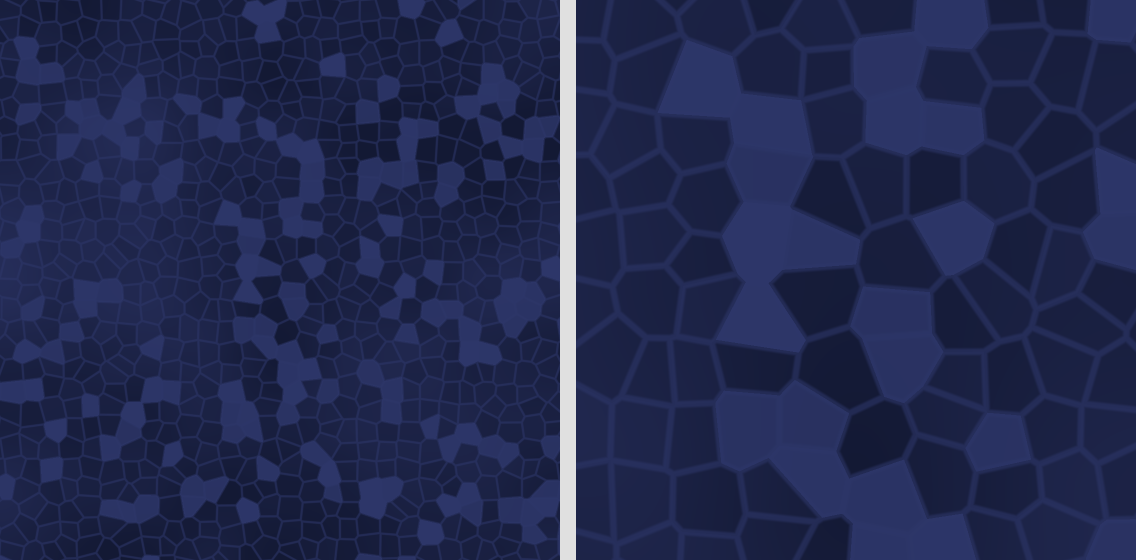
Left: the whole. Right: its middle third, enlarged.
This texture is drawn by a Shadertoy shader. Its source:

```glsl
// Midnight blue mosaic of irregular rounded cells with thin soft seams and scattered lighter tiles.

const float CELLS = 28.0;        // cells across the canvas
const float JITTER = 0.66;       // irregularity of the cell centres
const float SEAM_INNER = 0.025;  // seam half width, in cells
const float SEAM_OUTER = 0.085;
const float LIGHT_SHARE = 0.21;

const vec3 DEEP_NAVY = vec3(0.075, 0.098, 0.205);
const vec3 SOFT_NAVY = vec3(0.150, 0.180, 0.355);
const vec3 LIGHT_BLUE = vec3(0.176, 0.212, 0.412);

float hash(vec2 p, float seed) {
    vec3 q = fract(vec3(p.xyx + seed) * vec3(0.1031, 0.1030, 0.0973));
    q += dot(q, q.yzx + 33.33);
    return fract((q.x + q.y) * q.z);
}

float valueNoise(vec2 p, float seed) {
    vec2 i = floor(p);
    vec2 f = fract(p);
    vec2 u = f * f * (3.0 - 2.0 * f);
    float low = mix(hash(i, seed), hash(i + vec2(1, 0), seed), u.x);
    float high = mix(hash(i + vec2(0, 1), seed), hash(i + vec2(1, 1), seed), u.x);
    return mix(low, high, u.y);
}

vec2 cellCentre(vec2 id) {
    vec2 offset = vec2(hash(id, 11.7), hash(id, 47.3)) - 0.5;
    return id + 0.5 + JITTER * offset;
}

// Returns the id of the nearest cell (xy) and the distance to its border (z).
vec3 voronoi(vec2 p) {
    vec2 base = floor(p);
    vec2 nearestId = base;
    float nearest = 1e3;
    for (int y = -1; y <= 1; y++)
    for (int x = -1; x <= 1; x++) {
        vec2 id = base + vec2(x, y);
        vec2 d = cellCentre(id) - p;
        if (dot(d, d) < nearest) {
            nearest = dot(d, d);
            nearestId = id;
        }
    }
    vec2 toCentre = cellCentre(nearestId) - p;
    float border = 1e3;
    for (int y = -2; y <= 2; y++)
    for (int x = -2; x <= 2; x++) {
        if (x == 0 && y == 0) continue;
        vec2 toOther = cellCentre(nearestId + vec2(x, y)) - p;
        border = min(border, dot(0.5 * (toCentre + toOther), normalize(toOther - toCentre)));
    }
    return vec3(nearestId, border);
}

vec3 mosaic(vec2 uv) {
    vec3 cell = voronoi(uv * CELLS);
    vec2 id = cell.xy;

    // Broad drifting tone plus a little variation per cell
    float drift = 0.65 * valueNoise(uv * 4.0, 5.0) + 0.35 * valueNoise(uv * 8.0, 23.0);
    float tone = 0.44 + 1.05 * (drift - 0.5) + 0.26 * (hash(id, 71.0) - 0.5);
    vec3 fill = mix(DEEP_NAVY, SOFT_NAVY, clamp(tone, 0.0, 1.0));

    // Lighter tiles, gathered loosely into clumps
    float clump = valueNoise(id * 0.33, 91.0) - 0.5;
    float isLight = step(hash(id, 133.0), LIGHT_SHARE + 0.45 * clump);
    float lightness = 0.8 + 0.2 * hash(id, 151.0);
    fill = mix(fill, LIGHT_BLUE, isLight * lightness);

    float seam = 1.0 - smoothstep(SEAM_INNER, SEAM_OUTER, cell.z);
    return mix(fill, LIGHT_BLUE, 0.58 * seam);
}

void mainImage(out vec4 fragColor, in vec2 fragCoord) {
    // Average a 2 by 2 grid of samples for smooth tile borders
    vec3 colour = vec3(0.0);
    for (int y = 0; y < 2; y++)
    for (int x = 0; x < 2; x++) {
        vec2 shift = 0.5 * vec2(x, y) - 0.25;
        colour += mosaic((fragCoord + shift) / iResolution.y);
    }
    fragColor = vec4(colour / 4.0, 1.0);
}
```
